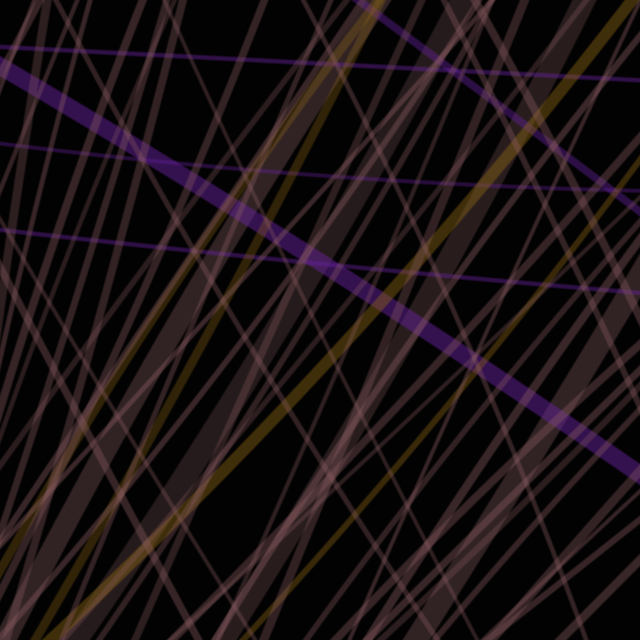
Give the GLSL for this background, as a three.js fragment shader.

```glsl
varying vec2 vUv;

#define BACKDROP vec3(0.010, 0.006, 0.007)
#define ROSE vec3(0.54, 0.36, 0.38)
#define DUSK vec3(0.47, 0.33, 0.34)
#define VIOLET vec3(0.40, 0.13, 0.62)
#define GOLD vec3(0.55, 0.40, 0.08)
#define EDGE_SOFTNESS 0.0022
#define MAX_BEND 0.07
#define FAN_ORDER 0.45
#define MAX_STRANDS 40

vec4 hash4(float n) {
  vec4 q = fract(n * vec4(0.1031, 0.1030, 0.0973, 0.1099));
  q += dot(q, q.wzxy + 33.33);
  return fract((q.xxyz + q.yzzw) * q.zywx);
}

// Coverage of a gently bowed strand through an anchor point
float strand(vec2 p, vec2 anchor, float angle, float width, float bend) {
  vec2 dir = vec2(cos(angle), sin(angle));
  vec2 rel = p - anchor;
  float along = dot(rel, dir);
  float across = dot(rel, vec2(-dir.y, dir.x)) + bend * along * along;
  float halfWidth = 0.5 * width;
  return 1.0 - smoothstep(halfWidth - EDGE_SOFTNESS, halfWidth + EDGE_SOFTNESS, abs(across));
}

// Lays translucent strands over the base; angles in degrees, offsets from the centre
vec3 addStrands(vec3 base, vec2 p, float seed, int count, vec2 angles,
                vec2 offsets, vec2 widths, vec3 tint, float opacity) {
  float middle = radians(0.5 * (angles.x + angles.y));
  vec2 normal = vec2(-sin(middle), cos(middle));
  for (int i = 0; i < MAX_STRANDS; i++) {
    if (i >= count) break;
    vec4 r = hash4(seed + float(i) * 7.31);
    vec4 s = hash4(seed + float(i) * 7.31 + 211.7);
    float rank = (float(i) + r.x) / float(count);
    vec2 anchor = vec2(0.5) + normal * mix(offsets.x, offsets.y, rank);
    float angle = radians(mix(angles.x, angles.y, mix(r.y, rank, FAN_ORDER)));
    float width = mix(widths.x, widths.y, r.z * r.z);
    float bend = (s.x * 2.0 - 1.0) * MAX_BEND;
    float cover = strand(p, anchor, angle, width, bend);
    base = mix(base, tint, cover * opacity * mix(0.7, 1.0, r.w));
  }
  return base;
}

void main() {
  vec2 p = vUv;
  vec3 color = BACKDROP;

  // Broad dusky bands
  color = addStrands(color, p, 17.0, 4, vec2(50.0, 72.0), vec2(-0.50, 0.32),
                     vec2(0.026, 0.042), DUSK, 0.40);

  // Violet sweeps and near-level threads
  color = addStrands(color, p, 53.0, 1, vec2(-34.0, -31.0), vec2(0.05, 0.09),
                     vec2(0.027, 0.030), VIOLET, 0.62);
  color = addStrands(color, p, 71.0, 1, vec2(-39.0, -36.0), vec2(0.40, 0.44),
                     vec2(0.012, 0.014), VIOLET, 0.58);
  color = addStrands(color, p, 89.0, 3, vec2(-6.0, -2.0), vec2(0.0, 0.42),
                     vec2(0.006, 0.008), VIOLET, 0.52);

  // Gold strands
  color = addStrands(color, p, 131.0, 4, vec2(42.0, 68.0), vec2(-0.25, 0.30),
                     vec2(0.005, 0.020), GOLD, 0.46);

  // Fine rose strands, rising and falling
  color = addStrands(color, p, 173.0, 34, vec2(34.0, 84.0), vec2(-0.66, 0.66),
                     vec2(0.006, 0.015), ROSE, 0.42);
  color = addStrands(color, p, 347.0, 7, vec2(108.0, 126.0), vec2(-0.55, 0.50),
                     vec2(0.006, 0.014), ROSE, 0.42);

  gl_FragColor = vec4(color, 1.0);
}
```
